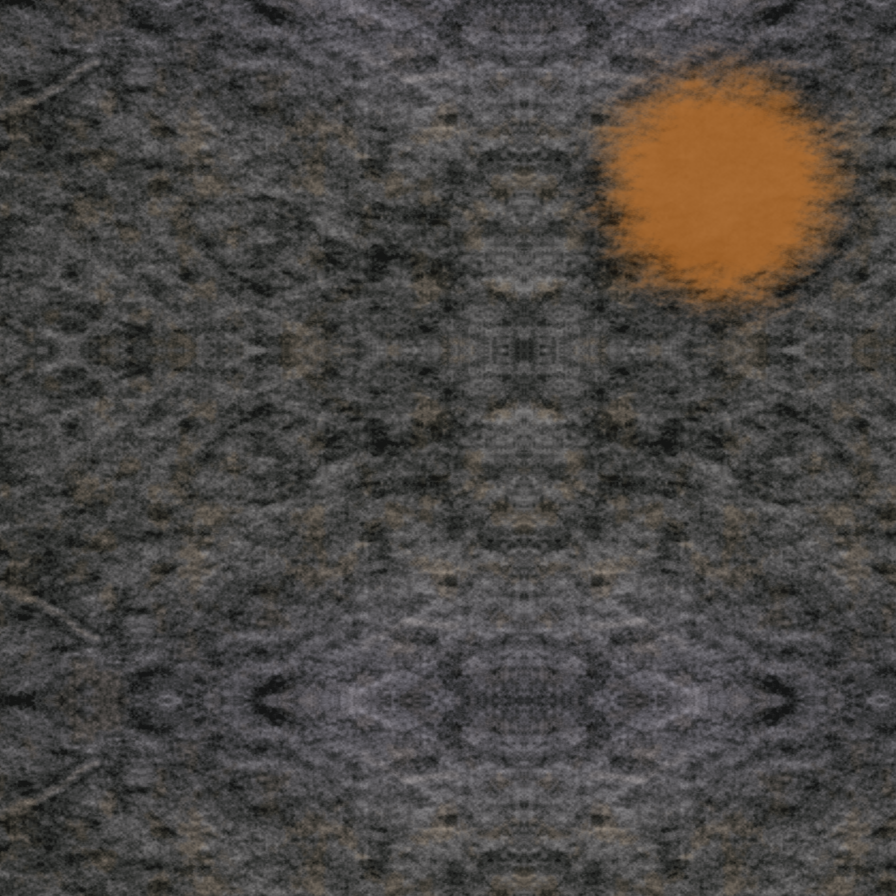
Give the GLSL for this texture, as a WebGL 2 fragment shader.

```glsl
#version 300 es
precision highp float;

uniform vec2 u_resolution;
out vec4 fragColor;

float hash(vec2 p) {
    return fract(sin(dot(p, vec2(127.1, 311.7))) * 43758.5453);
}

float noise(vec2 p) {
    vec2 i = floor(p), f = fract(p);
    f = f * f * (3.0 - 2.0 * f);
    return mix(mix(hash(i), hash(i + vec2(1, 0)), f.x),
               mix(hash(i + vec2(0, 1)), hash(i + vec2(1, 1)), f.x), f.y);
}

float fbm(vec2 p) {
    float sum = 0.0, amp = 0.5;
    for (int i = 0; i < 5; i++) {
        sum += amp * noise(p);
        p = mat2(1.6, 1.2, -1.2, 1.6) * p + 7.3;
        amp *= 0.55;
    }
    return sum;
}

// Rock surface, with bumps stretched along a shallow diagonal
float height(vec2 q) {
    return fbm(vec2(q.x * 32.0 + q.y * 14.0, q.y * 52.0 - q.x * 10.0));
}

float segment(vec2 p, vec2 a, vec2 b) {
    vec2 d = b - a;
    return length(p - a - d * clamp(dot(p - a, d) / dot(d, d), 0.0, 1.0));
}

float blob(vec2 p, vec2 center, vec2 size) {
    vec2 d = (p - center) / size;
    return exp(-dot(d, d));
}

// Soft outline of an ellipse
float ring(vec2 p, vec2 center, vec2 size, float width) {
    float d = (length((p - center) / size) - 1.0) * min(size.x, size.y);
    return exp(-d * d / (width * width));
}

float ridge(float d, float width) {
    return 1.0 - smoothstep(0.0, width, d);
}

void main() {
    vec2 uv = gl_FragCoord.xy / u_resolution;

    // Mirrored tiles, folded from the upper left corner
    vec2 tile = vec2(0.585, 0.391);
    vec2 q = abs(mod(vec2(uv.x, 1.0 - uv.y) + tile, 2.0 * tile) - tile);

    // Relief lit from one side, over broad patches and fine grain
    float h = height(q);
    float relief = h - height(q + vec2(0.0022, -0.0040));
    float patches = fbm(q * vec2(11.0, 15.0) + 3.7) - 0.51;
    float grain = noise(q * 420.0) + noise(q * 230.0 + 9.0) - 1.0;
    float tone = 0.275 + 0.36 * relief + 0.19 * (h - 0.52) + 0.14 * patches + 0.10 * grain;

    // Pits
    tone -= 0.09 * smoothstep(0.54, 0.72, fbm(q * vec2(38.0, 52.0) + 21.0));

    // Broad light and dark regions
    tone += 0.040 * blob(q, vec2(0.50, 0.02), vec2(0.16, 0.10));
    tone += 0.025 * blob(q, vec2(0.585, 0.20), vec2(0.07, 0.20));
    tone += 0.030 * blob(q, vec2(0.15, 0.385), vec2(0.05, 0.03));
    tone += 0.025 * blob(q, vec2(0.28, 0.375), vec2(0.06, 0.03));
    tone += 0.070 * blob(q, vec2(0.306, 0.157), vec2(0.020, 0.014));
    tone -= 0.035 * blob(q, vec2(0.13, 0.17), vec2(0.13, 0.08));
    tone -= 0.050 * blob(q, vec2(0.46, 0.27), vec2(0.045, 0.04));
    tone -= 0.040 * blob(q, vec2(0.04, 0.16), vec2(0.05, 0.03));

    // Cracks, crests and almond outlines beside the mirror axis
    vec2 w = q + 0.012 * (vec2(fbm(q * 45.0), fbm(q * 45.0 + 17.0)) - 0.5);
    float crack = min(segment(w, vec2(0.0, 0.128), vec2(0.05, 0.108)),
                      segment(w, vec2(0.05, 0.108), vec2(0.105, 0.068)));
    float crest = min(segment(w, vec2(0.41, 0.060), vec2(0.45, 0.087)),
                      segment(w, vec2(0.45, 0.087), vec2(0.51, 0.083)));
    float veins = 0.9 * ridge(crack, 0.006) + 0.8 * ridge(crest, 0.008);
    veins += 0.5 * ring(w, vec2(0.352, 0.0), vec2(0.045, 0.018), 0.005);
    veins += 0.45 * ring(w, vec2(0.490, 0.0), vec2(0.062, 0.052), 0.008);
    veins += 0.4 * blob(w, vec2(0.40, 0.006), vec2(0.025, 0.012));
    tone += 0.11 * veins * (0.45 + h);
    tone -= 0.06 * ridge(abs(crack - 0.009), 0.005);

    // Stone colours: greenish shadow, grey body, violet and warm tints
    tone = clamp(tone, 0.08, 0.55);
    vec3 stone = tone * mix(vec3(0.98, 1.02, 0.97), vec3(1.01, 1.0, 0.995),
                            smoothstep(0.14, 0.32, tone));
    float violet = blob(q, vec2(0.45, 0.0), vec2(0.45, 0.11));
    stone *= mix(vec3(1.0), vec3(1.0, 0.99, 1.07), violet);
    float warm = smoothstep(0.56, 0.74, fbm(q * 34.0 + 40.0)) + 0.5 * veins;
    stone *= mix(vec3(1.0), vec3(1.07, 1.0, 0.90), clamp(warm, 0.0, 1.0) * (1.0 - 0.6 * violet));

    // Blurred orange disc, its rim broken by the rock
    float d = length(uv - vec2(0.803, 0.792));
    float rim = d + 0.035 * (0.52 - h) - 0.05 * relief;
    float cover = 1.0 - smoothstep(0.083, 0.162, rim);
    vec3 orange = vec3(0.63, 0.395, 0.18) + 0.10 * (tone - 0.28) + 0.03 * patches;
    vec3 color = mix(stone, orange, cover);
    color *= 1.0 - 0.12 * blob(vec2(d, 0.0), vec2(0.145, 0.0), vec2(0.025, 1.0));

    fragColor = vec4(color, 1.0);
}
```
